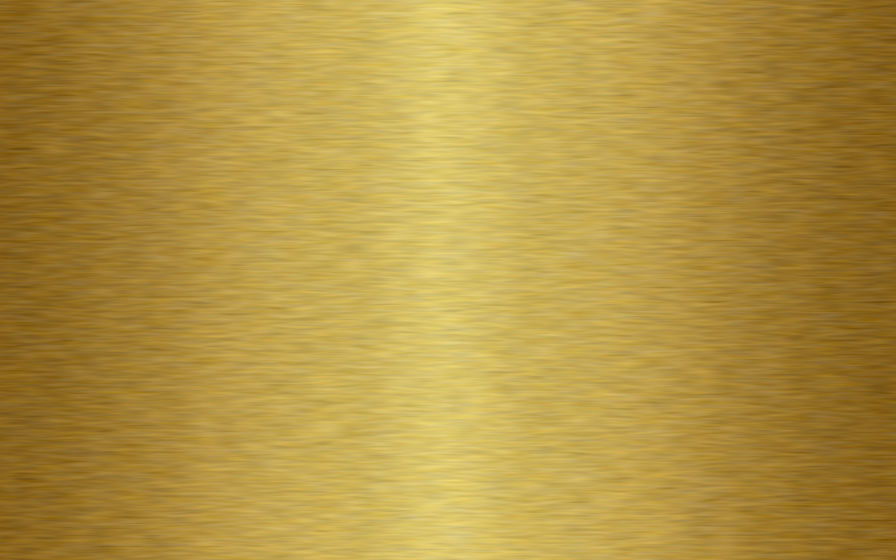
Reproduce this texture procedurally as a Shadertoy shader.

```glsl
// Brushed gold sheet: a horizontal sheen, bright down the middle and dark at
// the sides, covered by fine horizontal streaks. The streaks are octaves of
// stretched gradient noise, one set for brightness and one for tint.

const vec3 HIGHLIGHT_GOLD = vec3(0.86, 0.78, 0.43);
const vec3 LIGHT_GOLD = vec3(0.80, 0.70, 0.355);
const vec3 MID_GOLD = vec3(0.71, 0.58, 0.26);
const vec3 EDGE_BRONZE = vec3(0.52, 0.38, 0.11);

const vec3 GRAIN_COLOR = vec3(1.0, 0.98, 0.80);
const vec3 TINT_SHIFT = vec3(0.4, 0.1, -1.0);
const float GRAIN_CONTRAST = 0.115;
const float TINT_CONTRAST = 0.095;
const float SCRATCH_DEPTH = 0.05;

// Unit gradient vector for a lattice cell
vec2 cellGradient(vec2 cell) {
    vec3 q = fract(vec3(cell.xyx) * vec3(0.1031, 0.1030, 0.0973));
    q += dot(q, q.yzx + 33.33);
    float angle = 6.2832 * fract((q.x + q.y) * q.z);
    return vec2(cos(angle), sin(angle));
}

float gradientNoise(vec2 p) {
    vec2 cell = floor(p);
    vec2 f = p - cell;
    vec2 w = f * f * f * (f * (f * 6.0 - 15.0) + 10.0);
    vec2 e = vec2(1.0, 0.0);
    float a = dot(cellGradient(cell), f);
    float b = dot(cellGradient(cell + e.xy), f - e.xy);
    float c = dot(cellGradient(cell + e.yx), f - e.yx);
    float d = dot(cellGradient(cell + e.xx), f - e.xx);
    return mix(mix(a, b, w.x), mix(c, d, w.x), w.y);
}

// Sum of stretched noise layers, from narrow bands to hairline streaks
float streaks(vec2 p, vec2 frequency, float seed) {
    float sum = 0.0;
    float weight = 0.34;
    for (int i = 0; i < 3; i++) {
        vec2 offset = seed + float(i) * vec2(17.3, 41.7);
        sum += weight * gradientNoise(p * frequency + offset);
        frequency *= vec2(1.5, 1.62);
        weight *= 1.3;
    }
    return sum;
}

// Gold ramp from the central highlight (0) to the sides (1)
vec3 sheen(float distanceFromCenter) {
    vec3 color = mix(HIGHLIGHT_GOLD, LIGHT_GOLD, smoothstep(0.0, 0.2, distanceFromCenter));
    color = mix(color, MID_GOLD, smoothstep(0.12, 0.7, distanceFromCenter));
    return mix(color, EDGE_BRONZE, smoothstep(0.4, 1.05, distanceFromCenter));
}

void mainImage(out vec4 fragColor, in vec2 fragCoord) {
    vec2 uv = fragCoord / iResolution.xy;
    vec2 p = fragCoord / iResolution.y;

    // Sheen, slightly brighter towards the top and bottom
    float vertical = 2.0 * uv.y - 1.0;
    vec3 color = sheen(abs(2.0 * uv.x - 0.99));
    color *= 0.995 + 0.02 * vertical * vertical;

    // Brushing, with a faint waver so that streaks are not ruled lines
    vec2 brushed = p + vec2(0.0, 0.002 * gradientNoise(p * vec2(5.0, 9.0)));
    float grain = streaks(brushed, vec2(10.0, 88.0), 3.7);
    float tint = streaks(brushed, vec2(9.0, 84.0), 91.2);
    color += GRAIN_CONTRAST * grain * GRAIN_COLOR;
    color += TINT_CONTRAST * tint * TINT_SHIFT;

    // Sparse thin dark scratches
    float scratch = gradientNoise(brushed * vec2(13.0, 190.0) + 57.0);
    color -= SCRATCH_DEPTH * smoothstep(0.25, 0.6, scratch) * GRAIN_COLOR;

    fragColor = vec4(clamp(color, 0.0, 1.0), 1.0);
}
```
